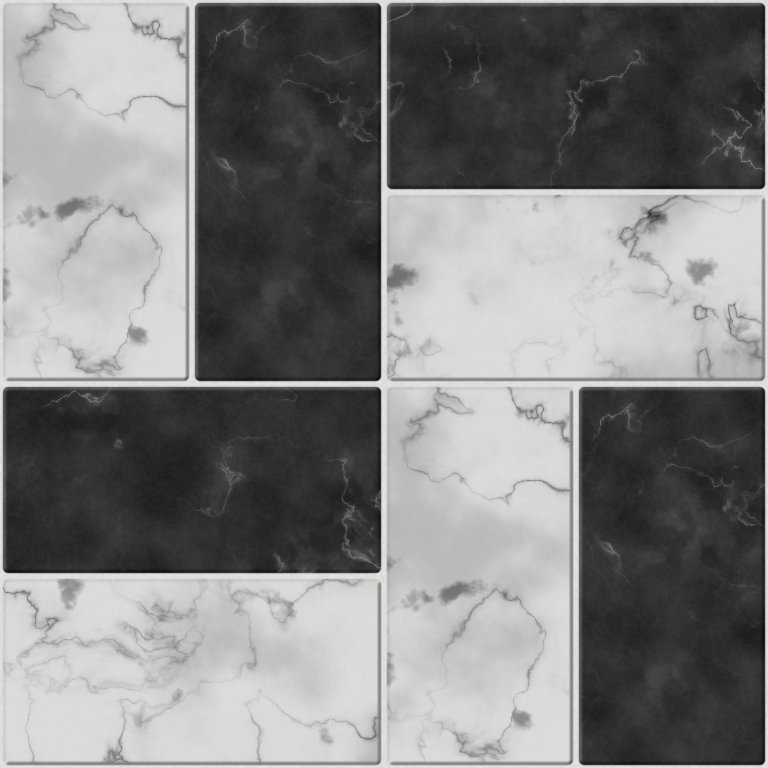
Write a Shadertoy shader that draws this pattern.

```glsl
float hash(vec2 p) {
    vec3 q = fract(p.xyx * 0.1031);
    q += dot(q, q.yzx + 33.33);
    return fract((q.x + q.y) * q.z);
}

float noise(vec2 p) {
    vec2 i = floor(p), f = fract(p);
    f = f * f * (3.0 - 2.0 * f);
    return mix(mix(hash(i), hash(i + vec2(1, 0)), f.x),
               mix(hash(i + vec2(0, 1)), hash(i + vec2(1, 1)), f.x), f.y);
}

float fbm(vec2 p) {
    float sum = 0.0, amp = 0.5;
    for (int i = 0; i < 6; i++) {
        sum += amp * noise(p);
        p = mat2(1.6, 1.2, -1.2, 1.6) * p + 7.3;
        amp *= 0.5;
    }
    return sum;
}

// Thin crease along the mid level of warped noise
float vein(vec2 p, float width) {
    vec2 warp = vec2(fbm(p + 3.1), fbm(p + 19.7)) - 0.5;
    return exp(-abs(fbm(p + 1.2 * warp) - 0.49) / width);
}

float whiteMarble(vec2 p) {
    float cloud = smoothstep(0.4, 0.75, fbm(p * 0.9 + 50.0));
    float strength = smoothstep(0.3, 0.7, fbm(p * 1.1 + 80.0));
    float shade = 0.86 - 0.13 * cloud;
    shade -= (0.05 + 0.28 * strength) * vein(p * 0.9, 0.012);
    shade -= 0.07 * strength * vein(p * 0.9, 0.06);
    // Sparse smoky spots
    shade -= 0.3 * smoothstep(0.67, 0.82, fbm(p * 2.2 + 120.0));
    return shade + 0.012 * (noise(p * 45.0) - 0.5);
}

float blackMarble(vec2 p) {
    float mottle = fbm(p * 2.5 + 30.0);
    float patches = smoothstep(0.45, 0.72, fbm(p * 1.3 + 60.0));
    float shade = 0.175 + 0.17 * (mottle - 0.48);
    shade += 0.06 * patches * smoothstep(0.42, 0.7, fbm(p * 5.0));
    shade += (0.025 + 0.24 * patches) * vein(p * 1.3 + 9.0, 0.01);
    return shade + 0.025 * (noise(p * 40.0) - 0.5);
}

float roundedBox(vec2 p, vec2 halfSize, float radius) {
    vec2 d = abs(p) - halfSize + radius;
    return length(max(d, 0.0)) + min(max(d.x, d.y), 0.0) - radius;
}

void mainImage(out vec4 fragColor, in vec2 fragCoord) {
    // Two by two blocks, each split into a white and a black slab
    vec2 uv = 2.0 * fragCoord / iResolution.y;
    float pixel = 2.0 / iResolution.y;
    vec2 block = mod(floor(uv), 2.0);
    vec2 cell = fract(uv);
    bool upright = block.x != block.y;
    float across = upright ? cell.x : cell.y;
    float isBlack = step(0.5, across);

    // Slab outline
    vec2 center = vec2(0.25 + 0.5 * isBlack, 0.5);
    vec2 halfSize = vec2(0.25, 0.5) - 0.0075;
    if (!upright) {
        center = center.yx;
        halfSize = halfSize.yx;
    }
    vec2 local = cell - center;
    float dist = roundedBox(local, halfSize, 0.014);

    // Stone: upright blocks share one cut, lying ones differ
    float seed = upright ? 0.0 : 1.0 + block.y;
    vec2 stone = cell * 4.0 + vec2(17.0, 31.0) * seed + 43.0 * isBlack;
    float shade = isBlack > 0.5 ? blackMarble(stone) : whiteMarble(stone);

    // Bevel lit from the upper left
    vec2 toLight = vec2(-0.003, 0.003);
    float facing = (roundedBox(local + toLight, halfSize, 0.014)
                  - roundedBox(local - toLight, halfSize, 0.014)) / 0.006;
    float rim = smoothstep(-0.013, -0.004, dist);
    float lit = max(facing, 0.0), shadowed = max(-facing, 0.0);
    float whiteRim = mix(shade, 0.48, rim * (0.9 * shadowed + 0.12 * lit));
    float blackRim = shade + rim * (0.15 * lit - 0.07 * shadowed);
    shade = mix(whiteRim, blackRim, isBlack);

    // Pale grout with fine grain
    vec3 grout = vec3(0.87, 0.87, 0.855) + 0.04 * (noise(uv * 150.0) - 0.5);
    float cover = 1.0 - smoothstep(-pixel, pixel, dist);
    fragColor = vec4(mix(grout, vec3(shade), cover), 1.0);
}
```
